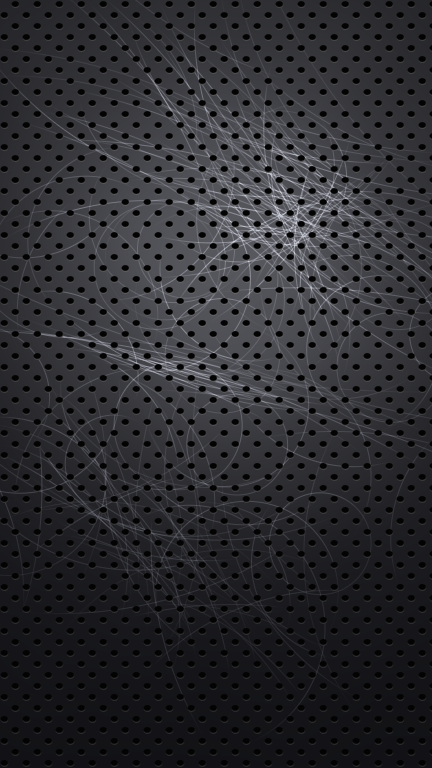
Reproduce this texture procedurally as a Shadertoy shader.

```glsl
// Perforated dark metal sheet under a soft spotlight, worn by fine scratches.
// Holes form a staggered lattice with lit lower rims; scratches are bundles of
// random circular arcs. Units: canvas width = 1, y runs down from the top edge.

vec4 hash4(float n) {
    vec4 v = fract(n * vec4(0.1031, 0.1130, 0.0973, 0.1099));
    v += dot(v, v.wzxy + 33.33);
    return fract((v.xxyz + v.yzzw) * v.zywx);
}

vec2 gradientAt(vec2 cell) {
    float angle = 6.2832 * hash4(dot(cell, vec2(17.0, 59.0)) + 400.0).x;
    return vec2(cos(angle), sin(angle));
}

float gradientNoise(vec2 p) {
    vec2 i = floor(p), f = p - i, u = f * f * (3.0 - 2.0 * f), e = vec2(1, 0);
    float low = mix(dot(gradientAt(i), f), dot(gradientAt(i + e), f - e), u.x);
    float high = mix(dot(gradientAt(i + e.yx), f - e.yx),
                     dot(gradientAt(i + e.xx), f - e.xx), u.x);
    return mix(low, high, u.y);
}

// Sum of arcs scattered around a centre; spread is measured along and across angle.
float scratchBundle(vec2 p, float px, int count, float seed, vec2 centre,
                    vec2 spread, float angle, float fan, float reach, float radius) {
    vec2 along = vec2(cos(angle), sin(angle));
    vec2 across = vec2(-along.y, along.x);
    float sum = 0.0, halfWidth = 0.0007, soft = max(halfWidth, 0.5 * px);
    for (int i = 0; i < count; i++) {
        vec4 r = hash4(seed + float(i) * 7.31);
        vec4 s = hash4(seed + float(i) * 7.31 + 211.7);
        // Averaging two random values crowds the arcs toward the centre
        vec2 offset = (r.xy + s.xy - 1.0) * spread;
        vec2 middle = centre + along * offset.x + across * offset.y;
        float tilt = angle + (2.0 * r.z - 1.0) * fan;
        float bend = radius * mix(0.5, 1.6, r.w) * (s.z < 0.5 ? -1.0 : 1.0);
        vec2 hub = middle + bend * vec2(-sin(tilt), cos(tilt));
        float d = abs(length(p - hub) - abs(bend));
        float line = clamp((soft - d) / px + 0.5, 0.0, 1.0) * halfWidth / soft;
        float extent = reach * mix(0.5, 1.2, s.w);
        float fade = 1.0 - smoothstep(0.5 * extent, extent, length(p - middle));
        sum += line * fade * mix(0.5, 1.3, s.y);
    }
    return sum;
}

float ellipseDistance(vec2 p, vec2 radii) {
    return (length(p / radii) - 1.0) * radii.y;
}

void mainImage(out vec4 fragColor, in vec2 fragCoord) {
    float px = 1.0 / iResolution.x;
    vec2 p = vec2(fragCoord.x, iResolution.y - fragCoord.y) * px;
    float down = p.y * iResolution.x / iResolution.y;

    // Sheet: spotlight over a gentle top-to-bottom falloff
    vec2 fromLight = (p - vec2(0.53, 0.61)) / vec2(0.49, 0.52);
    float light = mix(0.125, 0.07, down) + 0.24 * exp(-dot(fromLight, fromLight));
    light *= 1.0 + 0.06 * gradientNoise(p * 5.0);
    vec3 color = light * vec3(0.99, 1.0, 1.03) + vec3(0.0, 0.0, 0.012);

    // Scratches: upper sweep, bright knot, middle streak, lower tangle, loose loops
    float wear = scratchBundle(p, px, 52, 3.0, vec2(0.64, 0.41), vec2(0.5, 0.24),
                               0.55, 0.5, 0.42, 1.1);
    wear += scratchBundle(p, px, 26, 431.0, vec2(0.67, 0.53), vec2(0.09, 0.07),
                          0.9, 1.5, 0.30, 0.5);
    wear += scratchBundle(p, px, 20, 877.0, vec2(0.50, 0.87), vec2(0.50, 0.06),
                          0.30, 0.12, 0.45, 1.8);
    wear += scratchBundle(p, px, 46, 1303.0, vec2(0.34, 1.25), vec2(0.36, 0.18),
                          0.60, 1.1, 0.33, 0.7);
    wear += scratchBundle(p, px, 54, 1901.0, vec2(0.50, 0.78), vec2(0.62, 0.72),
                          0.0, 3.14, 0.34, 0.22);
    wear *= 0.9 + 0.7 * gradientNoise(p * 4.0 + 9.0);
    color += clamp(wear, 0.0, 1.3) * (0.95 * color + 0.04);

    // Holes: nearest point of two interleaved square lattices
    vec2 cell = (p - vec2(0.0354, 0.0093)) * 19.64;
    vec2 even = cell - round(cell);
    vec2 odd = cell - 0.5 - round(cell - 0.5);
    vec2 hole = dot(even, even) < dot(odd, odd) ? even : odd;
    float edge = 19.64 * px;
    float rim = ellipseDistance(hole - vec2(0.01, 0.055), vec2(0.165, 0.128));
    float pit = ellipseDistance(hole, vec2(0.165, 0.130));
    vec3 rimColor = vec3(0.11, 0.11, 0.115) + 0.85 * light;
    color = mix(color, rimColor, clamp(0.5 - rim / edge, 0.0, 1.0));
    color = mix(color, vec3(0.012), clamp(0.5 - pit / edge, 0.0, 1.0));

    fragColor = vec4(color, 1.0);
}
```
